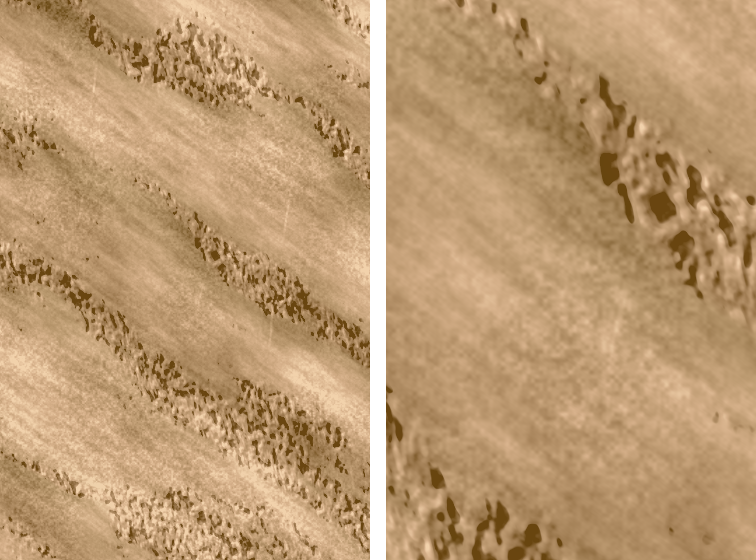
Left, the full canvas; right, a detail of the centre.
Write a WebGL 2 fragment shader that draws this texture.

```glsl
#version 300 es
precision highp float;
// Troweled sand-gold plaster: soft diagonal sweeps crossed by crumbly ridges.

#define BAND_ANGLE 0.63
#define BAND_SPACING 0.235
#define BAND_OFFSET 0.21
#define BAND_WANDER 0.24
#define LUMP_SCALE 142.0
#define RELIEF 4.6
#define STREAK_CONTRAST 5.6
#define BRUSH_CONTRAST 2.4
#define GRAIN_CONTRAST 1.5
#define SHADE_DEPTH 1.1
#define BASE_TONE 3.5

uniform vec2 u_resolution;
out vec4 fragColor;

float hash(vec2 p) {
  vec3 q = fract(vec3(p.xyx) * 0.1031);
  q += dot(q, q.yzx + 33.33);
  return fract((q.x + q.y) * q.z);
}

float noise(vec2 p) {
  vec2 cell = floor(p), f = fract(p);
  f = f * f * (3.0 - 2.0 * f);
  float low = mix(hash(cell), hash(cell + vec2(1, 0)), f.x);
  float high = mix(hash(cell + vec2(0, 1)), hash(cell + vec2(1, 1)), f.x);
  return mix(low, high, f.y);
}

float fbm(vec2 p) {
  float sum = 0.0, amp = 0.5;
  for (int i = 0; i < 5; i++) {
    sum += amp * noise(p);
    p = mat2(0.96, 0.28, -0.28, 0.96) * p * 2.03 + 17.3;
    amp *= 0.5;
  }
  return sum;
}

mat2 rotation(float a) {
  return mat2(cos(a), sin(a), -sin(a), cos(a));
}

// Height of the short crumbs, which stand steeply across the ridges.
float crumbs(vec2 p) {
  vec2 q = rotation(-0.3) * p;
  q += 0.007 * vec2(noise(p * 38.0), noise(p * 38.0 + 40.0));
  q *= LUMP_SCALE * vec2(1.0, 0.6);
  return 0.7 * noise(q) + 0.3 * noise(q * 2.1 + 9.0);
}

// Tone 0 is the darkest crevice, tone 5 the brightest highlight.
vec3 palette(float tone) {
  vec3 tones[6] = vec3[6](
    vec3(0.45, 0.31, 0.11), vec3(0.58, 0.44, 0.27), vec3(0.67, 0.53, 0.37),
    vec3(0.75, 0.61, 0.45), vec3(0.84, 0.69, 0.54), vec3(0.93, 0.80, 0.65));
  tone = clamp(tone, -0.3, 5.2);
  int i = int(clamp(floor(tone), 0.0, 4.0));
  return mix(tones[i], tones[i + 1], tone - float(i));
}

// Faint pale upright scratches.
float scratches(vec2 p) {
  float sum = 0.0;
  for (int i = 0; i < 7; i++) {
    float k = float(i);
    vec2 mid = vec2(0.66 * hash(vec2(k, 3.0)), 0.35 + 0.6 * hash(vec2(k, 8.0)));
    vec2 d = p - mid;
    d.x -= 0.16 * d.y + 0.006 * (noise(vec2(p.y * 25.0, k)) - 0.5);
    float line = 1.0 - smoothstep(0.0005, 0.0035, abs(d.x));
    float span = 1.0 - smoothstep(0.02, 0.07, abs(d.y));
    sum += line * span * noise(vec2(p.y * 50.0, k * 5.0));
  }
  return sum;
}

void main() {
  vec2 p = gl_FragCoord.xy / u_resolution.y;
  vec2 sweep = rotation(BAND_ANGLE) * p;  // x along the bands, y across

  // Wandering ridges of uneven width, fraying into strands
  float wander = BAND_WANDER * (fbm(sweep * vec2(3.0, 4.0) + 5.0) - 0.5);
  float u = (sweep.y + wander - BAND_OFFSET) / BAND_SPACING;
  float id = floor(u + 0.5);
  float across = (u - id) * BAND_SPACING;
  float swell = noise(vec2(sweep.x * 5.0 + id * 3.7, id * 7.1));
  float corner = 1.0 - smoothstep(0.08, 0.35, distance(p, vec2(0.6, 0.06)));
  float width = mix(0.022, 0.06, smoothstep(0.15, 0.85, swell)) + 0.04 * corner;
  float density = exp(-across * across / (width * width));
  density += 0.4 * smoothstep(0.5, 0.8, noise(sweep * vec2(5.0, 15.0) + 90.0));
  float strands = fbm(sweep * vec2(10.0, 34.0)) - 0.48;
  float rough = smoothstep(0.0, 0.75, density + 2.2 * strands - 0.4);

  // Broad sweeps, brush streaks and shade beside the ridges
  float tone = BASE_TONE;
  tone += STREAK_CONTRAST * (fbm(sweep * vec2(3.4, 10.0) + 21.0) - 0.48);
  tone += BRUSH_CONTRAST * (fbm(sweep * vec2(18.0, 95.0)) - 0.48);
  float halo = exp(-pow((across + 0.018) / 0.055, 2.0));
  tone -= SHADE_DEPTH * halo * smoothstep(0.25, 0.65, noise(sweep * vec2(4.0, 9.0) + 33.0));
  tone -= 0.8 * smoothstep(0.35, 0.75, distance(p, vec2(0.34, 0.55)));

  // Leathery grain
  float pebbles = noise(p * 215.0) + 0.8 * noise(p * 400.0) - 0.9;
  tone += GRAIN_CONTRAST * pebbles * mix(0.4, 1.0, smoothstep(0.35, 0.65, fbm(sweep * 7.0)));

  // Crumb relief, lit from the upper left; pits thin out toward the fringes
  float height = crumbs(p);
  float slope = height - crumbs(p + vec2(-0.003, 0.003));
  float pitLevel = mix(0.22, 0.45, rough);
  float pit = 1.0 - smoothstep(pitLevel - 0.13, pitLevel, height);
  tone += rough * (RELIEF * slope - 0.25);
  tone -= 2.2 * pit * smoothstep(0.0, 0.3, rough);
  tone += rough * 0.9 * smoothstep(0.58, 0.74, height);
  tone += 0.9 * scratches(p);

  // Smooth shade leans to olive
  vec3 color = palette(tone);
  color -= vec3(0.018, 0.004, 0.012) * halo * (1.0 - rough);
  fragColor = vec4(color, 1.0);
}
```
